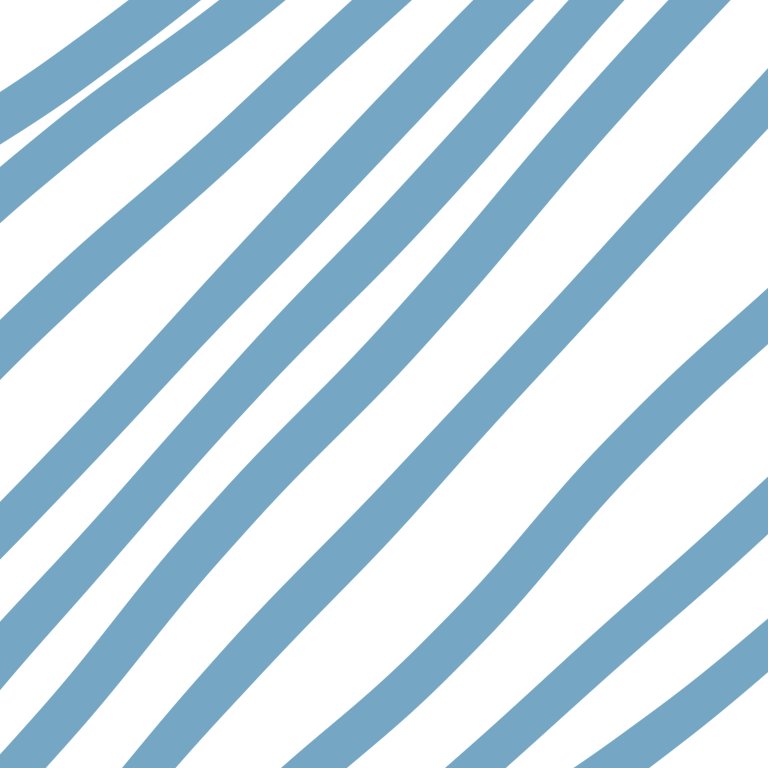
Reproduce this pattern procedurally as a Shadertoy shader.

```glsl
// Flat blue hand-drawn stripes running diagonally over white.
// Each stripe is a band around a centre line in rotated coordinates; the
// spacing swells and tightens, and value noise bends every line and its width.

const vec3 WHITE = vec3(1.0);
const vec3 BLUE = vec3(0.46, 0.656, 0.773);

float hash(vec2 p) {
    vec3 q = fract(p.xyx * vec3(0.1031, 0.1030, 0.0973));
    q += dot(q, q.yzx + 33.33);
    return fract((q.x + q.y) * q.z);
}

// Smooth noise from -1 to 1 along x, independent for each seed
float lineNoise(float x, float seed) {
    float cell = floor(x);
    float f = x - cell;
    f = f * f * f * (f * (f * 6.0 - 15.0) + 10.0);
    float a = hash(vec2(cell + 7.0, seed));
    float b = hash(vec2(cell + 8.0, seed));
    return mix(a, b, f) * 2.0 - 1.0;
}

// Uneven spacing of the centre lines, crowded towards the middle
float stripeCentre(float i) {
    return 0.183 * i - 0.82 - 0.11 * sin(0.349 * i) + 0.037 * cos(1.4 * (i - 3.2));
}

// Signed distance across stripe i, negative inside
float stripe(float along, float across, float i) {
    float centre = stripeCentre(i);

    // Middle stripes lean steeper, those near the corners shallower
    float lean = 0.3 * centre * centre - 0.055;
    float bend = 0.014 * lineNoise(along * 1.9 + 0.37 * i, i + 11.0);
    float halfWidth = 0.0394 + 0.003 * lineNoise(along * 1.6, i + 41.0);

    return abs(across - centre - lean * (along - 1.0) - bend) - halfWidth;
}

void mainImage(out vec4 fragColor, in vec2 fragCoord) {
    vec2 uv = fragCoord / iResolution.xy;
    float along = uv.x + uv.y;
    float across = uv.x - uv.y;

    float dist = 1.0;
    for (int i = 0; i < 10; i++) {
        dist = min(dist, stripe(along, across, float(i)));
    }

    // One-pixel edge; the diagonal axis stretches distances by sqrt(2)
    float edge = 0.75 * sqrt(2.0) / min(iResolution.x, iResolution.y);
    float ink = 1.0 - smoothstep(-edge, edge, dist);
    fragColor = vec4(mix(WHITE, BLUE, ink), 1.0);
}
```
